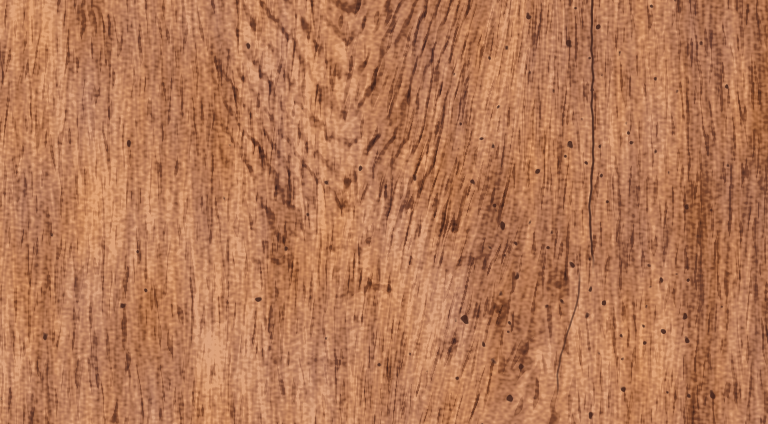
Write a WebGL 1 fragment shader that draws this texture.

```glsl
precision highp float;
uniform vec2 u_resolution;

const vec3 HOLE  = vec3(0.25, 0.13, 0.10);
const vec3 DARK  = vec3(0.50, 0.29, 0.19);
const vec3 BROWN = vec3(0.635, 0.405, 0.27);
const vec3 MID   = vec3(0.72, 0.48, 0.345);
const vec3 TAN   = vec3(0.79, 0.55, 0.39);
const vec3 LIGHT = vec3(0.87, 0.64, 0.48);
const float BASE_TONE   = 2.55;  // 0 = DARK ... 4 = LIGHT
const float LEFT_SEAM   = 0.50;
const float RIGHT_SEAM  = 1.62;
const float ARCH_AXIS   = 0.83;
const float ARCH_PERIOD = 0.078;
const float CRACK_X     = 1.397;
const float HOLE_CELL   = 0.075;

float hash(vec2 p) {
  vec3 q = fract(p.xyx * vec3(0.1031, 0.1030, 0.0973));
  q += dot(q, q.yzx + 33.33);
  return fract((q.x + q.y) * q.z);
}
float corner(vec2 cell, vec2 offset) {
  float angle = 6.2832 * hash(cell);
  return dot(vec2(cos(angle), sin(angle)), offset);
}
// Gradient noise, about -0.7 to 0.7
float noise(vec2 p) {
  vec2 i = floor(p), f = p - i, e = vec2(1.0, 0.0);
  vec2 w = f * f * f * (f * (f * 6.0 - 15.0) + 10.0);
  return mix(mix(corner(i, f), corner(i + e, f - e), w.x),
             mix(corner(i + e.yx, f - e.yx), corner(i + 1.0, f - 1.0), w.x), w.y);
}
float band(float lo, float hi, float soft, float v) {
  return smoothstep(lo - soft, lo + soft, v) * (1.0 - smoothstep(hi - soft, hi + soft, v));
}
float line(float d, float halfWidth) {
  float px = 1.0 / u_resolution.y;
  return 1.0 - smoothstep(halfWidth - 0.5 * px, halfWidth + px, abs(d));
}

// Nested V-shaped growth rings with ragged edges
float arches(vec2 p, float pores) {
  float u = p.x - ARCH_AXIS + 0.025 * noise(p * vec2(5.0, 4.0));
  u *= u > 0.0 ? 1.6 : 0.95;
  float v = p.y - sqrt(u * u + 0.0004) - 1.7 * u * u;
  v += 0.04 * noise(p * 6.0) + 0.02 * noise(p * 27.0) + 0.02 * pores;
  float dark = band(0.12, 0.4, 0.09, fract(v / ARCH_PERIOD));
  float area = band(0.53, 1.08, 0.04, p.x + 0.1 * noise(p * 5.0));
  area *= smoothstep(0.4, 0.54, p.y + 0.15 * noise(p * 6.0));
  return dark * area * clamp(0.8 + 0.9 * pores + 1.3 * noise(p * 19.0), 0.05, 1.4);
}

// Dark eye with a few rings around it
float knot(vec2 p, vec2 centre, float radius) {
  float r = length((p - centre) * vec2(1.0, 0.8)) / radius + 0.4 * noise(p * 28.0);
  return 1.2 * exp(-r * r * 3.0) + (0.8 + 0.8 * cos(r * 9.0)) * exp(-r * r * 0.9);
}

// Scattered worm holes, densest right of the middle
float wormHoles(vec2 p) {
  float px = 1.0 / u_resolution.y, cover = 0.0;
  float chance = mix(0.05, 0.28, band(1.1, 1.64, 0.12, p.x));
  for (int k = 0; k < 3; k++) {
    vec2 q = p / HOLE_CELL + float(k) * vec2(17.37, 9.71), id = floor(q);
    vec2 seat = 0.2 + 0.6 * vec2(hash(id + 3.1), hash(id + 47.7));
    float radius = 0.002 + 0.006 * pow(hash(id + 81.3), 3.0);
    vec2 d = (q - id - seat) * HOLE_CELL * vec2(1.0, 0.8);
    float r = length(d) + 0.006 * noise(p * 90.0);
    float here = step(hash(id + 11.9), chance);
    cover = max(cover, here * (1.0 - smoothstep(radius - px, radius + px, r)));
  }
  return cover;
}

// Long split and a curved one below it
float cracks(vec2 p) {
  float wobble = 0.012 * noise(vec2(3.0, p.y * 5.0)) + 0.004 * noise(vec2(8.0, p.y * 30.0));
  float split = line(p.x - CRACK_X - wobble, 0.0018) * smoothstep(0.35, 0.42, p.y);
  float bend = 1.31 + 0.055 * smoothstep(0.10, 0.32, p.y) + wobble;
  return max(split, 0.7 * line(p.x - bend, 0.0015) * band(0.08, 0.35, 0.02, p.y));
}

vec3 woodColour(float t) {
  vec3 c = mix(HOLE, DARK, clamp(t * 0.3 + 1.0, 0.0, 1.0));
  c = mix(mix(c, BROWN, clamp(t, 0.0, 1.0)), MID, clamp(t - 1.0, 0.0, 1.0));
  return mix(mix(c, TAN, clamp(t - 2.0, 0.0, 1.0)), LIGHT, clamp(t - 3.0, 0.0, 1.0));
}

void main() {
  vec2 p = gl_FragCoord.xy / u_resolution.y;
  // Upright grain of short fibres, leaning right beside the arches
  float lean = 0.22 * band(0.88, 1.25, 0.12, p.x);
  vec2 g = vec2(p.x - lean * (p.y - 0.5) + 0.018 * noise(p * vec2(4.0, 2.5)), p.y);
  g += vec2(0.003 * noise(p * vec2(33.0, 24.0)), 0.13 * noise(vec2(g.x * 37.0, 3.3)));
  vec2 turned = vec2(0.8 * p.x + 0.6 * p.y, 0.8 * p.y - 0.6 * p.x);
  float pores = noise(g * vec2(108.0, 15.0));
  float vessels = noise(g * vec2(72.0, 8.0) + 53.0);
  float tone = BASE_TONE + 1.9 * noise(g * vec2(127.0, 17.0) + 7.0)
    + 1.7 * noise(g * vec2(58.0, 2.9)) + 1.3 * noise(g * vec2(13.0, 1.3) + 19.0)
    + 1.6 * noise(turned * 103.0) + 1.4 * noise(turned.yx * vec2(131.0, 73.0) + p * 41.0)
    + 1.3 * noise(p * vec2(3.5, 2.8) + 2.0);
  tone -= 1.5 * smoothstep(0.22, 0.34, pores) + 1.2 * smoothstep(0.27, 0.36, vessels);
  tone -= 2.2 * arches(p, pores);
  // Planks and seams
  float edge = 0.006 * noise(vec2(1.0, p.y * 8.0));
  float rightSide = p.x - RIGHT_SEAM - edge, worn = 0.5 + noise(vec2(4.0, p.y * 9.0));
  tone -= 0.9 * smoothstep(-0.004, 0.004, rightSide);
  tone -= 1.6 * worn * (line(p.x - LEFT_SEAM - edge, 0.002) + exp(-abs(rightSide) * 90.0));
  // Knots, shade and smudges
  tone -= knot(p, vec2(1.17, 0.27), 0.035) + knot(p, vec2(1.32, 0.33), 0.036)
    + knot(p, vec2(1.275, 0.22), 0.032);
  tone -= 0.7 * exp(-dot(p - vec2(1.28, 0.4), p - vec2(1.28, 0.4)) * 20.0);
  float belt = band(LEFT_SEAM, 1.15, 0.04, p.x) * band(0.12, 0.52, 0.08, p.y);
  float blot = noise(p * vec2(9.0, 17.0) + 0.4 * noise(p * 20.0)) + 0.35 * noise(p * 45.0);
  tone -= smoothstep(0.22, 0.38, blot + 0.2 * pores) * (0.3 + 1.4 * belt) * (0.8 + pores);

  float tint = noise(p * vec2(7.0, 4.0) + 40.0) + 0.5 * noise(g * vec2(40.0, 5.0) + 9.0);
  vec3 colour = woodColour(tone) + tint * vec3(-0.025, 0.0, 0.04);
  colour = mix(colour, HOLE, 0.85 * max(cracks(p), wormHoles(p)));
  gl_FragColor = vec4(colour, 1.0);
}
```
